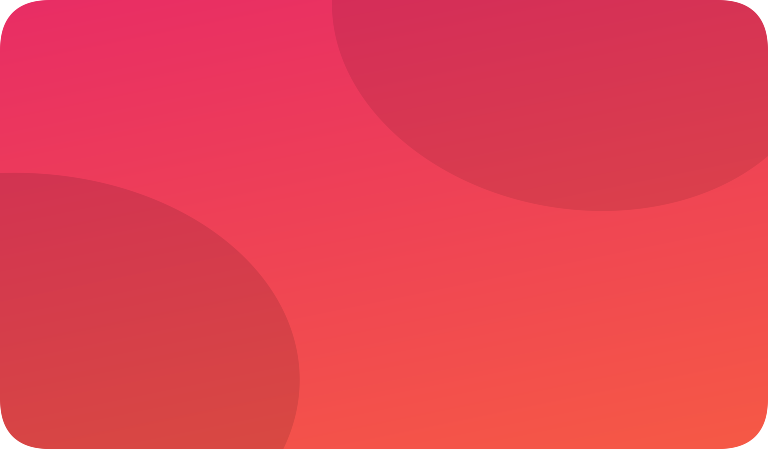
Reproduce this background procedurally as a Shadertoy shader.

```glsl
const vec3 PAGE_WHITE = vec3(1.0);
const vec3 PINK = vec3(0.910, 0.175, 0.395);
const vec3 ORANGE = vec3(0.963, 0.350, 0.270);
const vec2 GRADIENT_DIR = vec2(0.2, -0.98);

// Lengths are in canvas heights, angles in radians
const vec2 UPPER_CENTER = vec2(1.284, 0.949);
const vec2 UPPER_RADII = vec2(0.550, 0.413);
const float UPPER_ANGLE = -0.176;
const vec2 LOWER_CENTER = vec2(0.033, 0.156);
const vec2 LOWER_RADII = vec2(0.633, 0.460);
const float LOWER_ANGLE = 0.0;
const float UPPER_SHADE = 0.09;
const float LOWER_SHADE = 0.11;

const float CORNER_RADIUS = 0.120;
const float CORNER_POWER = 2.6;
const float BOTTOM_INSET = 0.002;

// Antialiased coverage of a signed distance
float coverage(float dist, float pixel) {
    return 1.0 - smoothstep(-0.5 * pixel, 0.5 * pixel, dist);
}

// Approximate distance to a rotated ellipse
float ellipseDistance(vec2 p, vec2 radii, float angle) {
    float c = cos(angle), s = sin(angle);
    vec2 q = vec2(c * p.x + s * p.y, c * p.y - s * p.x);
    float k = length(q / radii);
    float slope = length(q / (radii * radii));
    return k * (k - 1.0) / max(slope, 1e-4);
}

// Box with superelliptic corners
float cardDistance(vec2 p, vec2 halfSize) {
    vec2 q = abs(p) - halfSize + CORNER_RADIUS;
    vec2 corner = pow(max(q, 0.0), vec2(CORNER_POWER));
    float outer = pow(corner.x + corner.y, 1.0 / CORNER_POWER);
    return outer + min(max(q.x, q.y), 0.0) - CORNER_RADIUS;
}

void mainImage(out vec4 fragColor, in vec2 fragCoord) {
    float pixel = 1.0 / iResolution.y;
    vec2 p = fragCoord * pixel;
    vec2 size = vec2(iResolution.x * pixel, 1.0);

    // Diagonal gradient from the top left to the bottom right
    float span = dot(vec2(size.x, -size.y), GRADIENT_DIR);
    float t = dot(p - vec2(0.0, size.y), GRADIENT_DIR) / span;
    vec3 color = mix(PINK, ORANGE, clamp(t, 0.0, 1.0));

    // Translucent dark ellipses
    float upper = ellipseDistance(p - UPPER_CENTER, UPPER_RADII, UPPER_ANGLE);
    float lower = ellipseDistance(p - LOWER_CENTER, LOWER_RADII, LOWER_ANGLE);
    color *= 1.0 - UPPER_SHADE * coverage(upper, pixel);
    color *= 1.0 - LOWER_SHADE * coverage(lower, pixel);

    // Rounded card over the page
    vec2 inset = vec2(0.0, BOTTOM_INSET);
    float card = cardDistance(p - 0.5 * (size + inset), 0.5 * (size - inset));
    fragColor = vec4(mix(PAGE_WHITE, color, coverage(card, pixel)), 1.0);
}
```
